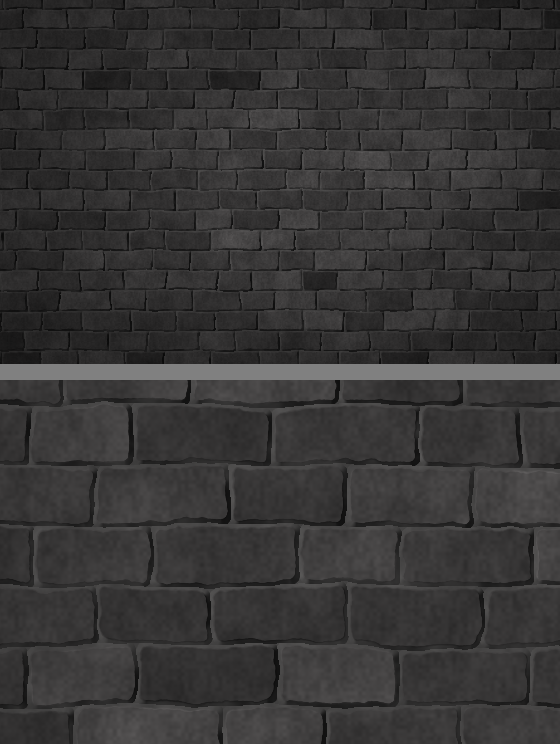
Top, the full canvas; bottom, a detail of the centre.
Write a WebGL 1 fragment shader that draws this texture.

```glsl
precision highp float;

uniform vec2 u_resolution;

const float ROWS = 18.1;          // courses over the canvas height
const float ROW_START = 0.35;     // part of the lowest course below the edge
const float BRICK_ASPECT = 2.135; // brick pitch over course height
const float JOINT_JITTER = 0.13;
const float ROW_JITTER = 0.18;
const float HALF_GAP = 0.05;
const float CORNER = 0.11;
const float ROUGHNESS = 0.075;
const float CRACK_WIDTH = 0.042;
const float TONE_SPREAD = 0.30;
const vec3 BRICK_COLOR = vec3(0.203, 0.198, 0.198);
const vec3 MORTAR_COLOR = vec3(0.208, 0.205, 0.204);
const vec2 SHADE_DIR = vec2(0.85, -0.52);
const vec2 LIGHT_CENTER = vec2(0.56, 0.52);
const float EDGE_LIGHT = 0.52;
const float CENTER_LIGHT = 1.24;

float hash(vec2 p) {
  vec3 q = fract(vec3(p.xyx) * 0.1031);
  q += dot(q, q.yzx + 33.33);
  return fract((q.x + q.y) * q.z);
}

float noise(vec2 p) {
  vec2 i = floor(p);
  vec2 f = fract(p);
  f = f * f * (3.0 - 2.0 * f);
  float low = mix(hash(i), hash(i + vec2(1.0, 0.0)), f.x);
  float high = mix(hash(i + vec2(0.0, 1.0)), hash(i + 1.0), f.x);
  return mix(low, high, f.y);
}

float fbm(vec2 p) {
  float sum = 0.0;
  float gain = 0.5;
  for (int k = 0; k < 4; k++) {
    sum += gain * noise(p);
    p = p * 2.03 + 17.3;
    gain *= 0.5;
  }
  return sum / 0.9375;
}

// Position of the vertical joint at the left of a brick
float joint(float column, float row) {
  return column + JOINT_JITTER * 2.0 * (hash(vec2(column + 31.0, row + 7.0)) - 0.5);
}

void main() {
  vec2 uv = gl_FragCoord.xy / u_resolution;
  vec2 p = gl_FragCoord.xy / u_resolution.y * ROWS;
  float px = ROWS / u_resolution.y;

  // Slightly uneven courses
  vec2 wall = p + vec2(0.0, ROW_START);
  wall += 0.13 * (vec2(noise(p * 1.1 + 5.0), noise(p * 0.8 + 40.0)) - 0.5);
  wall += 0.05 * (vec2(noise(p * 4.0 + 9.0), noise(p * 4.0 + 70.0)) - 0.5);

  // Running bond with shifted joints
  float row = floor(wall.y);
  float x = wall.x / BRICK_ASPECT + 0.5 * mod(row, 2.0);
  x += ROW_JITTER * (hash(vec2(row, 3.0)) - 0.5);
  float column = floor(x);
  column -= step(x, joint(column, row));
  column += step(joint(column + 1.0, row), x);
  float left = joint(column, row);
  float right = joint(column + 1.0, row);
  vec2 id = vec2(column + 50.0, row + 20.0);

  // Rounded brick outline and its outward direction
  vec2 center = vec2((x - 0.5 * (left + right)) * BRICK_ASPECT, fract(wall.y) - 0.5);
  vec2 halfSize = vec2(0.5 * (right - left) * BRICK_ASPECT, 0.5) - HALF_GAP;
  vec2 k = abs(center) - halfSize + CORNER;
  float d = length(max(k, 0.0)) + min(max(k.x, k.y), 0.0) - CORNER;
  d += ROUGHNESS * (fbm(p * 5.0 + 12.0) - 0.5);
  vec2 normal = sign(center) * max(k, 0.0) / (length(max(k, 0.0)) + 0.0001);

  // Brick faces: tone, stains and fine vertical grain
  float tone = 1.0 + TONE_SPREAD * (hash(id) - 0.5);
  tone *= 1.0 - 0.22 * step(0.9, hash(id + 91.0));
  float stain = fbm(p * 1.3 + hash(id) * 40.0);
  float streak = noise(p * vec2(11.0, 4.0));
  float grain = noise(p * 16.0);
  float surface = 1.0 + 0.42 * (stain - 0.5) + 0.13 * (streak - 0.5) + 0.16 * (grain - 0.5);
  vec3 brick = BRICK_COLOR * tone * surface;
  vec3 mortar = MORTAR_COLOR * (0.82 + 0.36 * fbm(p * 4.0 + 30.0));
  vec3 color = mix(brick, mortar, smoothstep(-px, px, d));

  // Broken dark cracks on the shaded sides, pale rims on the others
  float side = dot(normal, SHADE_DIR);
  float wear = smoothstep(0.25, 0.7, fbm(p * 1.7 + 60.0));
  float band = 1.0 - smoothstep(CRACK_WIDTH, CRACK_WIDTH + px, abs(d - 0.03));
  float crack = band * smoothstep(-0.1, 0.8, side) * mix(0.42, 1.0, wear);
  float rim = band * smoothstep(0.1, 0.7, -side) * mix(0.3, 1.0, noise(p * 2.3 + 80.0));
  color *= (1.0 - 0.72 * crack) * (1.0 + 0.24 * rim);

  // Soft pool of light, darker towards the borders
  vec2 away = (uv - LIGHT_CENTER) * vec2(1.65, 1.55);
  float light = mix(EDGE_LIGHT, CENTER_LIGHT, exp(-1.15 * dot(away, away)));
  light *= 0.92 + 0.16 * fbm(p * 0.35);
  gl_FragColor = vec4(color * light, 1.0);
}
```
